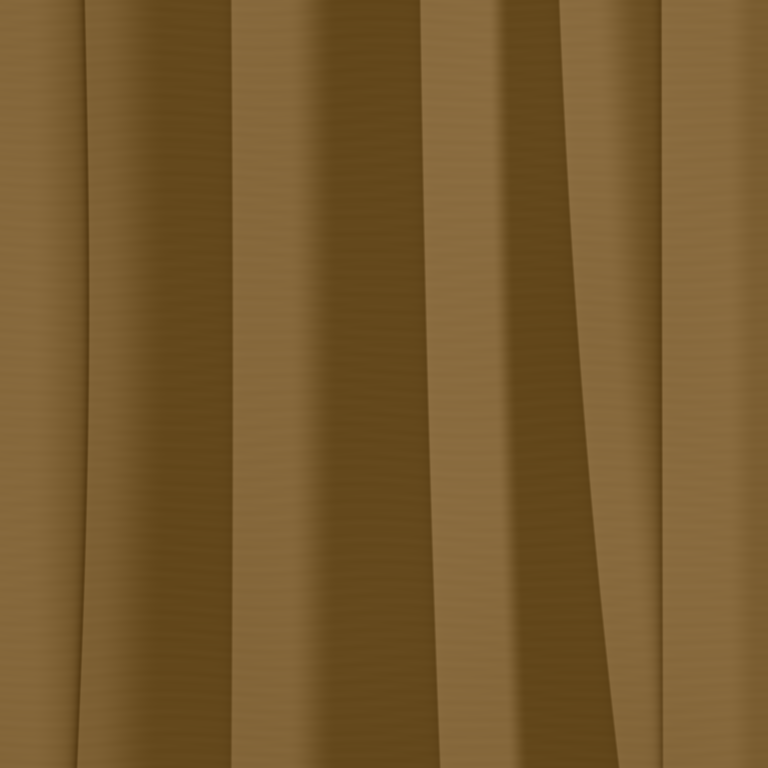
A three.js fragment shader for this texture:

```glsl
#define LIGHT vec3(0.56, 0.44, 0.265)
#define SHADE vec3(0.387, 0.278, 0.105)
#define CREASE vec3(0.29, 0.19, 0.045)
#define FOLDS 6
#define EDGE_SOFT 0.0022
#define CREASE_WIDTH 0.006
#define RIM_WIDTH 0.004
#define RIM_GAIN 0.10
#define WEAVE_GAIN 0.006
#define MOTTLE_GAIN 0.035

varying vec2 vUv;

// Fine cross threads, broken up along their length
float weave(vec2 p) {
  float threads = sin(p.y * 560.0 + 1.5 * sin(p.x * 23.0));
  float slubs = sin(p.y * 310.0 + 3.0 * sin(p.x * 17.0 + p.y * 9.0));
  return 0.5 * (threads + slubs);
}

// Broad, faint changes of light over the cloth
float mottle(vec2 p) {
  return 0.5 * (sin(p.x * 13.0 + 2.0 * sin(p.y * 5.0))
              + sin(p.y * 11.0 + 2.0 * sin(p.x * 7.0)));
}

void main() {
  float drop = 1.0 - vUv.y;

  // Shape: edge at the top, lean to the right, lit width, softness of falloff
  vec4 shape[FOLDS];
  shape[0] = vec4(-0.050, 0.000, 0.125, 0.035);
  shape[1] = vec4( 0.110, -0.010, 0.060, 0.045);
  shape[2] = vec4( 0.301, 0.000, 0.105, 0.032);
  shape[3] = vec4( 0.547, 0.026, 0.102, 0.014);
  shape[4] = vec4( 0.728, 0.078, 0.077, 0.032);
  shape[5] = vec4( 0.861, 0.002, 0.104, 0.020);

  // Light: lit tone, shaded tone, crease depth, bow of the edge
  vec4 light[FOLDS];
  light[0] = vec4(0.80, 0.42, 0.00, 0.000);
  light[1] = vec4(0.62, 0.02, 0.95, 0.009);
  light[2] = vec4(0.80, 0.02, 0.30, 0.002);
  light[3] = vec4(0.87, 0.00, 0.30, 0.000);
  light[4] = vec4(0.84, 0.20, 0.25, 0.000);
  light[5] = vec4(0.86, 0.55, 0.75, 0.000);

  // Lay the folds over each other from left to right
  float tone = 0.0;
  float crease = 0.0;
  for (int i = 0; i < FOLDS; i++) {
    vec4 s = shape[i];
    vec4 l = light[i];
    float edge = s.x + s.y * mix(drop, drop * drop, 0.5)
               + l.w * sin(3.14159 * drop);
    float d = vUv.x - edge;
    float cover = smoothstep(-EDGE_SOFT, EDGE_SOFT, d);
    float falloff = smoothstep(s.z - s.w, s.z + s.w, d);
    float rim = RIM_GAIN * exp(-abs(d) / RIM_WIDTH);
    float panel = mix(l.x, l.y, falloff) + rim;
    float gap = l.z * exp(-max(-d, 0.0) / CREASE_WIDTH);
    tone = mix(tone, panel, cover);
    crease = mix(max(crease, gap), 0.0, cover);
  }

  // Cloth colour with a slight dimming towards the hem
  tone += MOTTLE_GAIN * mottle(vUv);
  tone *= 1.0 - 0.10 * smoothstep(0.6, 1.0, drop);
  vec3 cloth = mix(SHADE, LIGHT, tone);
  cloth = mix(cloth, CREASE, crease);
  cloth += WEAVE_GAIN * weave(vUv);
  gl_FragColor = vec4(cloth, 1.0);
}
```
